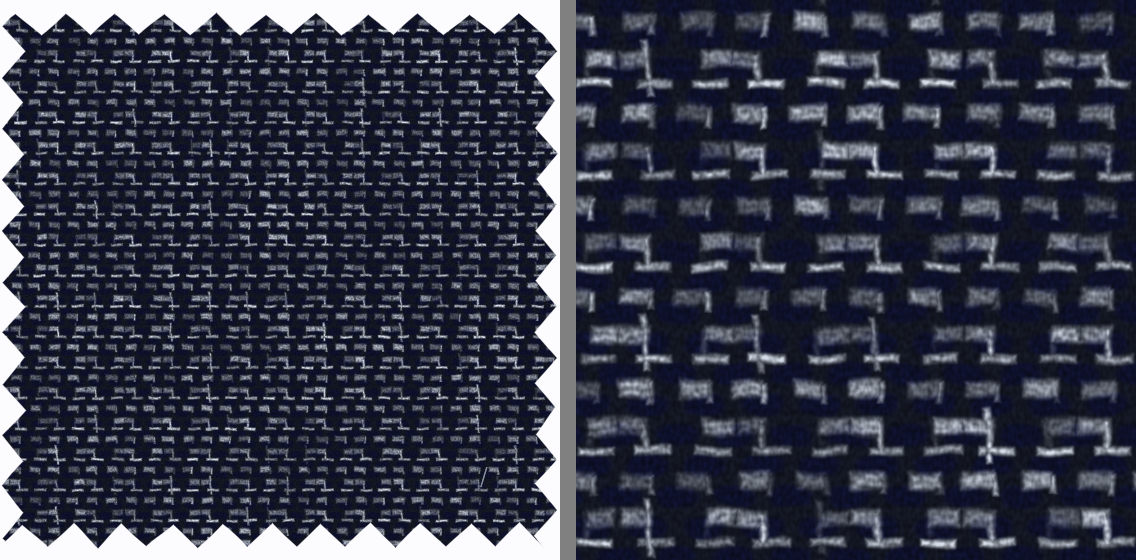
Left: the whole. Right: its middle third, enlarged.
This texture is drawn by a WebGL 2 fragment shader. Its source:

```glsl
#version 300 es
precision highp float;
// A swatch of navy woven cloth with pinked (zigzag) edges on white.
// Pale yarn floats - dashes, thin bars and stepped hooks - repeat on a grid
// of about 29 columns by 18 bands, each varied by hash and gradient noise.
uniform vec2 u_resolution;
out vec4 fragColor;

const vec2 PITCH = vec2(4.375, 7.0); // weave cell, in 1/128 of the canvas

float hash(vec2 p) {
  vec3 q = fract(p.xyx * vec3(0.1031, 0.1030, 0.0973));
  q += dot(q, q.yzx + 33.33);
  return fract((q.x + q.y) * q.z);
}

float gradientDot(vec2 cell, vec2 offset) {
  float angle = 6.2832 * hash(cell + 71.0);
  return dot(vec2(cos(angle), sin(angle)), offset);
}

// Gradient noise, roughly -0.7 to 0.7
float noise(vec2 p) {
  vec2 i = floor(p), f = fract(p);
  vec2 u = f * f * f * (f * (f * 6.0 - 15.0) + 10.0);
  vec2 e = vec2(1.0, 0.0);
  return mix(mix(gradientDot(i, f), gradientDot(i + e, f - e), u.x),
             mix(gradientDot(i + e.yx, f - e.yx), gradientDot(i + 1.0, f - 1.0), u.x), u.y);
}

// Soft-edged bar centred on the origin
float bar(vec2 d, vec2 halfSize, float blur) {
  vec2 e = abs(d) - halfSize;
  float dist = length(max(e, 0.0)) + min(max(e.x, e.y), 0.0);
  return 1.0 - smoothstep(-blur, blur, dist);
}

// Zigzag: 0 at whole numbers (tooth tips), 1 halfway (notches)
float tooth(float s) {
  return 1.0 - abs(2.0 * fract(s) - 1.0);
}

// Signed distance inside the cut edge; p has y pointing down
float pinkedEdge(vec2 p) {
  vec2 s = p + 0.006 * vec2(noise(p * 9.0), noise(p * 9.0 + 40.0));
  float top = s.y - 0.025 - 0.038 * tooth((s.x - 0.026) / 0.09);
  float bottom = 0.977 - s.y - 0.042 * tooth((s.x - 0.0846) / 0.089);
  float left = s.x - 0.004 - 0.039 * tooth((s.y - 0.1393) / 0.0911);
  float right = 0.9935 - s.x - 0.038 * tooth(s.y / 0.0911);
  return 0.75 * min(min(top, bottom), min(left, right));
}

// Pale yarn visible in one cell; d is measured from the cell origin
float paleYarn(vec2 id, vec2 d) {
  float odd = mod(id.x, 2.0);
  float h1 = hash(id), h2 = hash(id + 17.3), h3 = hash(id + 53.7);
  d.x += 0.5 * (h2 - 0.5);

  // Isolated dash with a short tail on its right
  float yarn = (0.28 + 0.42 * h1) * bar(d - vec2(-0.85, 2.3), vec2(1.0 + 0.25 * h3, 0.58), 0.35);
  yarn = max(yarn, (0.2 + 0.6 * h2) * bar(d - vec2(0.3, 2.6), vec2(0.2, 0.75), 0.25));

  // Dash above the thin bar, paired by alternating columns
  float dashX = mix(0.95, -1.0, odd);
  yarn = max(yarn, (0.3 + 0.42 * h3) * bar(d - vec2(dashX, -1.85), vec2(1.1, 0.56), 0.35));

  // Thin bright bar and the hook that steps down to it
  yarn = max(yarn, (0.55 + 0.42 * h2) * bar(d - vec2(0.5, 0.0), vec2(1.3, 0.26), 0.28));
  float reach = 1.2 + 0.9 * step(0.86, h1);
  float hook = bar(d - vec2(0.1 * d.y, -1.1), vec2(0.2, reach), 0.25);
  return max(yarn, mix(0.25 * h1, 0.5 + 0.45 * h3, odd) * hook);
}

void main() {
  vec2 p = gl_FragCoord.xy / u_resolution;
  p.y = 1.0 - p.y;
  vec2 q = p * 128.0;
  vec2 w = q + 0.35 * vec2(noise(q * 0.45), noise(q * 0.4 + 9.0));

  // Gather floats from this column and its neighbours
  vec2 nearest = floor(w / PITCH + 0.5);
  float yarn = 0.0;
  for (int i = -1; i <= 1; i++) {
    vec2 id = nearest + vec2(float(i), 0.0);
    yarn = max(yarn, paleYarn(id, w - id * PITCH));
  }

  // Fibre streaks and slow uneven brightness
  float grain = noise(q * vec2(1.6, 2.3));
  float fine = noise(q * vec2(3.4, 2.1) + 20.0);
  yarn *= 0.92 + 0.55 * grain + 0.35 * fine + 0.25 * noise(p * 7.0);

  // Rounded navy blobs with dark gaps between them
  float row = w.y * 3.0 / PITCH.y;
  float shift = 0.5 * mod(floor(row), 2.0);
  float blob = sin(3.1416 * fract(row)) * abs(sin(3.1416 * (w.x / PITCH.x + shift)));
  vec3 cloth = mix(vec3(0.075, 0.09, 0.135), vec3(0.055, 0.065, 0.17), smoothstep(0.2, 0.65, blob));
  cloth *= 0.95 + 0.4 * fine + 0.25 * grain;
  cloth = mix(cloth, vec3(0.83, 0.86, 0.90), clamp(yarn, 0.0, 1.0));

  // One loose fibre lying near the lower right
  vec2 f = p - vec2(0.864, 0.852);
  float fibre = bar(f + vec2(0.3 * f.y, 0.0), vec2(0.0014, 0.018), 0.001);
  cloth = mix(cloth, vec3(0.62, 0.65, 0.70), 0.85 * fibre);

  float aa = 0.8 / min(u_resolution.x, u_resolution.y);
  float inside = smoothstep(-aa, aa, pinkedEdge(p));
  fragColor = vec4(mix(vec3(0.99, 0.99, 1.0), cloth, inside), 1.0);
}
```
